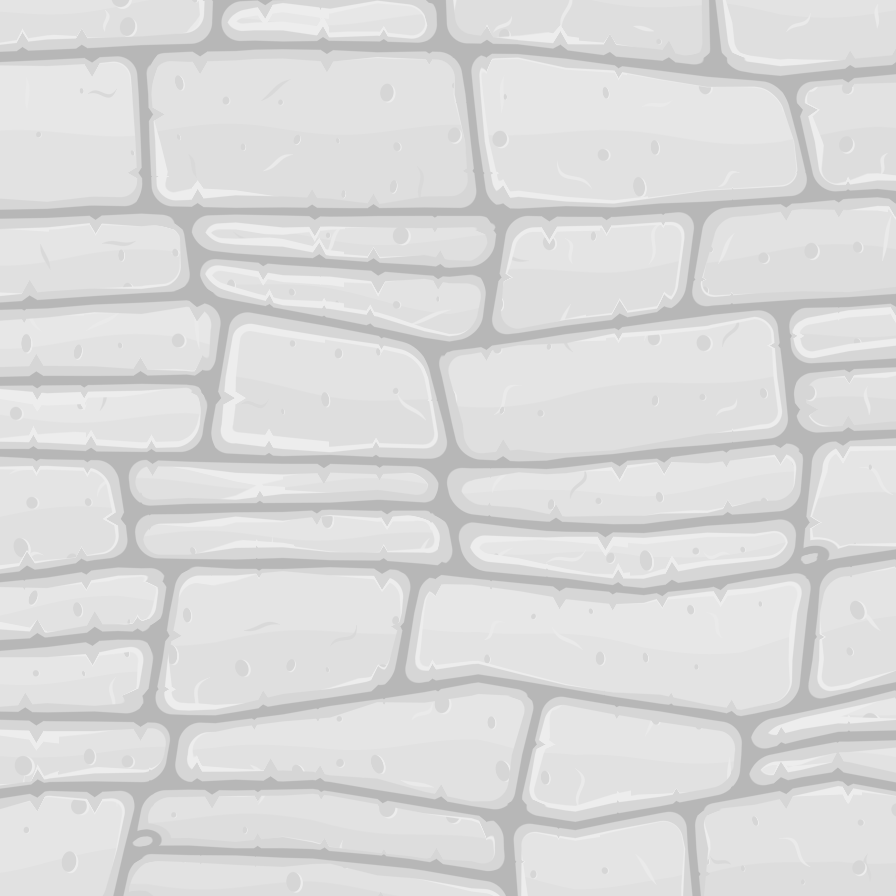
A WebGL 2 fragment shader for this texture:

```glsl
#version 300 es
precision highp float;
// Pale rubble wall: leaning courses are cut into stones by slanted joints.
// Each stone is a cragged rounded block with a rim, a two-tone face,
// edge highlights, pits and scratches; small pebbles fill some corners.
uniform vec2 u_resolution;
out vec4 fragColor;

const vec2 GRID = vec2(3.1, 7.3);   // stones across, courses up
const float MORTAR = 0.718;
const float RIM = 0.838;
const float FACE = 0.888;
const float SHINE = 0.93;

float hash(vec2 p) {
  return fract(sin(dot(p, vec2(127.1, 311.7))) * 43758.5);
}

// Piecewise linear noise, giving straight facets
float facet(float t, float seed) {
  float i = floor(t);
  return mix(hash(vec2(i, seed)), hash(vec2(i + 1.0, seed)), t - i);
}

float cover(float d, float px) {
  return smoothstep(-px, px, d);
}

vec2 rotate(vec2 q, float a) {
  float c = cos(a), s = sin(a);
  return vec2(c * q.x - s * q.y, s * q.x + c * q.y);
}

// Joints, in grid units
float courseLine(float row, float x) {
  return row + 0.58 * (facet(x * 1.1 + row * 0.37, row + 3.0) - 0.5);
}

float jointLine(float col, float row, float y) {
  float shift = 0.5 * (hash(vec2(col, row + 11.0)) - 0.5);
  float slant = 0.2 * (hash(vec2(col, row + 29.0)) - 0.5);
  return col + shift + slant * (y - row - 0.5);
}

// Triangular nicks scattered along an edge
float nick(float t, float seed) {
  float spacing = 0.065;
  float i = floor(t / spacing);
  float centre = (i + 0.35 + 0.3 * hash(vec2(i, seed + 5.0))) * spacing;
  float depth = 0.018 * max(0.0, hash(vec2(i, seed + 9.0)) - 0.35);
  return max(0.0, depth - abs(t - centre) * 1.3);
}

float crag(float t, float seed, float rough, float nicks) {
  return rough * facet(t * 19.0, seed + rough * 100.0) + nicks * nick(t, seed);
}

// Inner distance of a block; edge holds distances to left, right, bottom, top
float block(vec4 edge, vec2 p, float seed, float inset, float rough, float nicks, float radius) {
  float l = edge.x - crag(p.y, seed + 1.0, rough, nicks);
  float r = edge.y - crag(p.y, seed + 2.0, rough, nicks);
  float b = edge.z - crag(p.x, seed + 3.0, rough, nicks);
  float t = edge.w - crag(p.x, seed + 4.0, rough, nicks);
  vec2 near = vec2(min(l, r), min(b, t)) - inset;
  return max(radius, min(near.x, near.y)) - length(max(radius - near, 0.0));
}

// Oval pits with a lit lip on the right
float addPits(float tone, vec2 p, float seed, float px) {
  float size = 0.058;
  vec2 cell = floor(p / size);
  vec2 key = cell + seed;
  vec2 jitter = vec2(hash(key), hash(key + 7.0)) - 0.5;
  vec2 q = p - (cell + 0.5 + 0.5 * jitter) * size;
  float pick = hash(key + 13.0);
  float r = mix(0.003, 0.012, pick * pick) * step(0.3, hash(key + 17.0));
  q = rotate(q, 0.8 * (hash(key + 19.0) - 0.5));
  q.x /= mix(0.5, 0.95, hash(key + 23.0));
  float on = step(0.001, r);
  float lip = on * cover(r - length(q - r * vec2(0.3, -0.1)), px);
  float pit = on * cover(r - length(q), px);
  return mix(mix(tone, SHINE, lip), RIM, pit);
}

// Tapered curved scratches, mostly light
float addScratches(float tone, vec2 p, float seed, float px) {
  float size = 0.085;
  vec2 cell = floor(p / size);
  vec2 key = cell + seed + 31.0;
  vec2 jitter = vec2(hash(key), hash(key + 3.0)) - 0.5;
  vec2 q = rotate(p - (cell + 0.5 + 0.3 * jitter) * size, 3.1 * hash(key + 5.0));
  float reach = mix(0.012, 0.028, hash(key + 9.0));
  float x = q.x / reach;
  float bend = reach * 0.5 * (hash(key + 11.0) - 0.5) * (x * x + sin(3.0 * x));
  float width = 0.0022 * (1.0 - x * x);
  float on = step(0.45, hash(key + 15.0)) * step(abs(x), 1.0);
  float ink = hash(key + 21.0) < 0.75 ? 0.918 : 0.85;
  return mix(tone, ink, on * cover(width - abs(q.y - bend), px));
}

void main() {
  vec2 p = gl_FragCoord.xy / u_resolution.y;
  float px = 0.8 / u_resolution.y;
  vec2 g = p * GRID + vec2(0.4, 0.3);

  // Find the course, then the stone within it
  float row = floor(g.y);
  row += step(courseLine(row + 1.0, g.x), g.y) - step(g.y, courseLine(row, g.x));
  float col = floor(g.x);
  col += step(jointLine(col + 1.0, row, g.y), g.x) - step(g.x, jointLine(col, row, g.y));
  vec2 id = vec2(col, row);
  float low = courseLine(row, g.x), high = courseLine(row + 1.0, g.x);
  float seed = floor(hash(id + 2.0) * 60.0);

  // Some stones are split into two thin ones
  if (hash(id + 41.0) < 0.17) {
    float middle = mix(low, high, 0.5) + 0.2 * (hash(id + 43.0) - 0.5) * (g.x - col);
    if (g.y > middle) { low = middle; seed += 8.0; } else high = middle;
  }
  vec4 edge = vec4(g.x - jointLine(col, row, g.y), jointLine(col + 1.0, row, g.y) - g.x, g.y - low, high - g.y) / GRID.xxyy;

  float body = block(edge, p, seed, 0.0035, 0.003, 0.5, 0.022);
  float face = block(edge, p, seed, 0.0085, 0.010, 1.3, 0.020);

  // Corner pebble with a ring of mortar around it
  vec2 corner = (edge.xz - vec2(0.013, 0.010)) * vec2(0.75, 1.2);
  float pebble = 0.0085 - length(corner) - 0.003 * facet(atan(corner.y, corner.x) * 1.5, seed);
  if (hash(id + 53.0) < 0.22) {
    body = min(body, length(corner) - 0.016);
    face = min(face, length(corner) - 0.024);
  } else pebble = -1.0;

  // Face: lighter above a wavy line, then scratches, pits and edge light
  float tone = FACE + 0.022 * (hash(id + 61.0) - 0.5);
  float shade = edge.w - edge.z - 0.012 * sin(p.x * 24.0 + seed);
  tone += mix(0.008, -0.010, cover(shade, 2.0 * px));
  tone = addScratches(tone, p, seed, px);
  tone = addPits(tone, p, seed, px);
  float side = edge.x < edge.y ? 1.2 : 0.6;
  float glow = 0.02 * side * (facet(p.x * 9.0 + p.y * 14.0, seed + 7.0) - 0.4);
  tone = mix(tone, SHINE, cover(glow - face, px));

  float color = mix(MORTAR, RIM, cover(max(body, pebble), px));
  color = mix(color, tone, cover(face, px));
  fragColor = vec4(vec3(color), 1.0);
}
```
